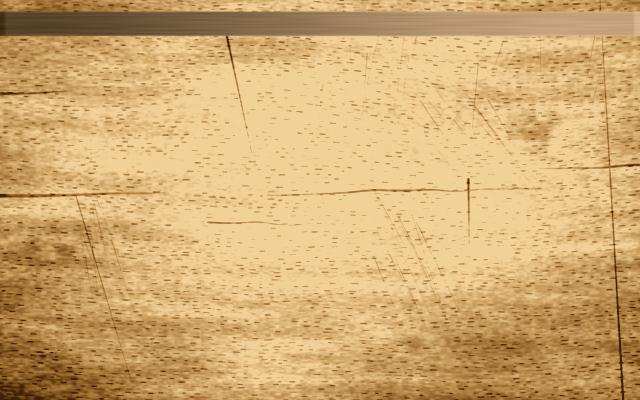
Reproduce this texture procedurally as a WebGL 1 fragment shader.

```glsl
precision highp float;
// Worn golden wood board with pores, cracks and knife scratches, crossed by a brushed metal strip.
uniform vec2 u_resolution;

float hash(vec2 p) {
  return fract(sin(dot(p, vec2(127.1, 311.7))) * 43758.5453);
}

float noise(vec2 p) {
  vec2 i = floor(p), f = fract(p);
  f = f * f * (3.0 - 2.0 * f);
  return mix(mix(hash(i), hash(i + vec2(1, 0)), f.x),
             mix(hash(i + vec2(0, 1)), hash(i + vec2(1, 1)), f.x), f.y);
}

float fbm(vec2 p) {
  float sum = 0.0, amp = 0.5;
  for (int i = 0; i < 5; i++) {
    sum += amp * noise(p);
    p = p * 2.03 + 17.3;
    amp *= 0.5;
  }
  return sum;
}

// Tapered line from a to b, strongest at a
float stroke(vec2 p, vec2 a, vec2 b, float width) {
  float px = 1.0 / u_resolution.y;
  vec2 ab = b - a;
  float t = clamp(dot(p - a, ab) / dot(ab, ab), 0.0, 1.0);
  float w = width * (1.0 - 0.7 * t);
  float line = 1.0 - smoothstep(w - px, w + px, length(p - a - ab * t));
  return line * (1.0 - 0.6 * t);
}

// Near-horizontal split with a ragged course
float crack(vec2 p, vec2 a, vec2 b, float width) {
  p.y += 0.008 * (noise(vec2(p.x * 14.0, a.y * 50.0)) - 0.5);
  return stroke(p, a, b, width) * (0.6 + 0.4 * noise(p * vec2(60.0, 9.0)));
}

// Bundle of roughly parallel scratches scattered over a box
float scratches(vec2 p, vec2 corner, vec2 area, vec2 dir, float seed) {
  float mark = 0.0;
  for (int i = 0; i < 12; i++) {
    vec2 id = vec2(float(i), seed);
    vec2 a = corner + area * vec2(hash(id), hash(id + 31.7));
    vec2 b = a + dir * (0.4 + 0.7 * hash(id + 5.3)) + vec2(0.05 * (hash(id + 9.1) - 0.5), 0.0);
    mark = max(mark, stroke(p, a, b, 0.0012) * (0.3 + 0.6 * hash(id + 2.9)));
  }
  return mark * (0.5 + 0.5 * noise(p * 70.0));
}

// Short dark dashes, one at most per cell, in staggered rows
float pores(vec2 p) {
  vec2 g = p * vec2(34.0, 105.0);
  float row = floor(g.y);
  g.x += hash(vec2(row, 3.0)) * 9.0;
  vec2 id = floor(g), f = fract(g) - 0.5;
  f -= vec2(0.3, 0.4) * (vec2(hash(id + 4.1), hash(id + 8.6)) - 0.5);
  float halfLength = 0.1 + 0.25 * hash(id + 1.7);
  float dash = (1.0 - smoothstep(halfLength * 0.6, halfLength + 0.08, abs(f.x)))
             * (1.0 - smoothstep(0.05, 0.33, abs(f.y)));
  return dash * smoothstep(0.25, 0.95, hash(id + 6.2));
}

float stain(vec2 p, vec2 center, vec2 size) {
  vec2 q = (p - center) / size;
  return exp(-dot(q, q)) * smoothstep(0.3, 0.65, fbm(p * vec2(25.0, 50.0)));
}

vec3 woodColor(float t) {
  vec3 c = mix(vec3(0.25, 0.13, 0.03), vec3(0.47, 0.29, 0.09), clamp(t / 0.2, 0.0, 1.0));
  c = mix(c, vec3(0.65, 0.46, 0.22), clamp((t - 0.2) / 0.25, 0.0, 1.0));
  c = mix(c, vec3(0.80, 0.63, 0.38), clamp((t - 0.45) / 0.25, 0.0, 1.0));
  return mix(c, vec3(0.95, 0.82, 0.60), clamp((t - 0.7) / 0.27, 0.0, 1.0));
}

void main() {
  vec2 uv = gl_FragCoord.xy / u_resolution;
  vec2 p = gl_FragCoord.xy / u_resolution.y;

  // Bright middle, scorched borders
  vec2 v = uv - vec2(0.52, 0.56);
  float edge = dot(v, v);
  float tone = 1.12 - 1.55 * edge;

  // Wavy grain, blotches and fine fibres
  vec2 g = p + vec2(0.0, 0.07 * noise(p * vec2(1.6, 2.5)) + 0.012 * noise(p * vec2(6.0, 5.0)));
  float rough = 0.5 + 2.0 * edge;
  tone += rough * 0.65 * (fbm(g * vec2(3.0, 24.0)) - 0.5);
  tone += rough * 0.45 * (fbm(p * vec2(5.0, 8.0) + 40.0) - 0.5);
  tone += (0.16 + 0.4 * edge) * (noise(g * vec2(75.0, 210.0)) - 0.5);
  tone += 0.14 * (noise(g * vec2(150.0, 160.0) + 70.0) - 0.5);
  tone -= 0.42 * pores(g);

  // Stains
  tone -= 0.4 * stain(p, vec2(1.35, 0.67), vec2(0.07, 0.06));
  tone -= 0.35 * stain(p, vec2(0.13, 0.38), vec2(0.12, 0.04));
  tone -= 0.3 * stain(p, vec2(1.03, 0.15), vec2(0.05, 0.05));

  // Scratch bundles
  float marks = scratches(p, vec2(0.90, 0.35), vec2(0.15, 0.18), vec2(0.12, -0.30), 1.0);
  marks = max(marks, scratches(p, vec2(0.75, 0.80), vec2(0.80, 0.20), vec2(-0.03, -0.22), 2.0));
  marks = max(marks, scratches(p, vec2(1.05, 0.65), vec2(0.20, 0.12), vec2(0.20, -0.25), 3.0));
  marks = max(marks, 0.8 * scratches(p, vec2(0.20, 0.35), vec2(0.10, 0.25), vec2(0.05, -0.18), 4.0));
  tone -= 0.55 * marks;

  // Deep single cuts, then splits along the grain
  float cuts = stroke(p, vec2(0.567, 0.91), vec2(0.629, 0.62), 0.0024);
  cuts = max(cuts, stroke(p, vec2(1.558, 0.0), vec2(1.50, 1.0), 0.0022));
  cuts = max(cuts, 0.6 * stroke(p, vec2(0.19, 0.51), vec2(0.33, 0.04), 0.0015));
  cuts = max(cuts, stroke(p, vec2(1.171, 0.552), vec2(1.173, 0.39), 0.003));
  cuts = max(cuts, crack(p, vec2(0.0, 0.51), vec2(0.41, 0.52), 0.0045));
  cuts = max(cuts, crack(p, vec2(0.95, 0.523), vec2(0.67, 0.51), 0.003));
  cuts = max(cuts, crack(p, vec2(0.95, 0.523), vec2(1.37, 0.527), 0.003));
  cuts = max(cuts, crack(p, vec2(1.6, 0.585), vec2(1.35, 0.576), 0.003));
  cuts = max(cuts, crack(p, vec2(0.0, 0.765), vec2(0.18, 0.776), 0.003));
  cuts = max(cuts, crack(p, vec2(0.52, 0.442), vec2(0.84, 0.44), 0.0022));
  vec3 color = woodColor(tone - 0.9 * cuts);

  // Brushed metal strip
  vec3 metal = mix(vec3(0.34, 0.26, 0.16), vec3(0.77, 0.63, 0.48), smoothstep(0.0, 0.9, uv.x));
  metal += 0.06 * (noise(p * vec2(8.0, 260.0)) - 0.5);
  metal += 0.07 * smoothstep(0.988, 0.994, uv.x) - 0.09 * (1.0 - smoothstep(0.004, 0.012, uv.x));
  float d = abs(p.y - 0.9405) - 0.0305;
  float px = 1.0 / u_resolution.y;
  metal += 0.06 * smoothstep(-0.006, 0.0, d);
  color = mix(color, metal, 1.0 - smoothstep(-px, px, d));
  gl_FragColor = vec4(color, 1.0);
}
```
